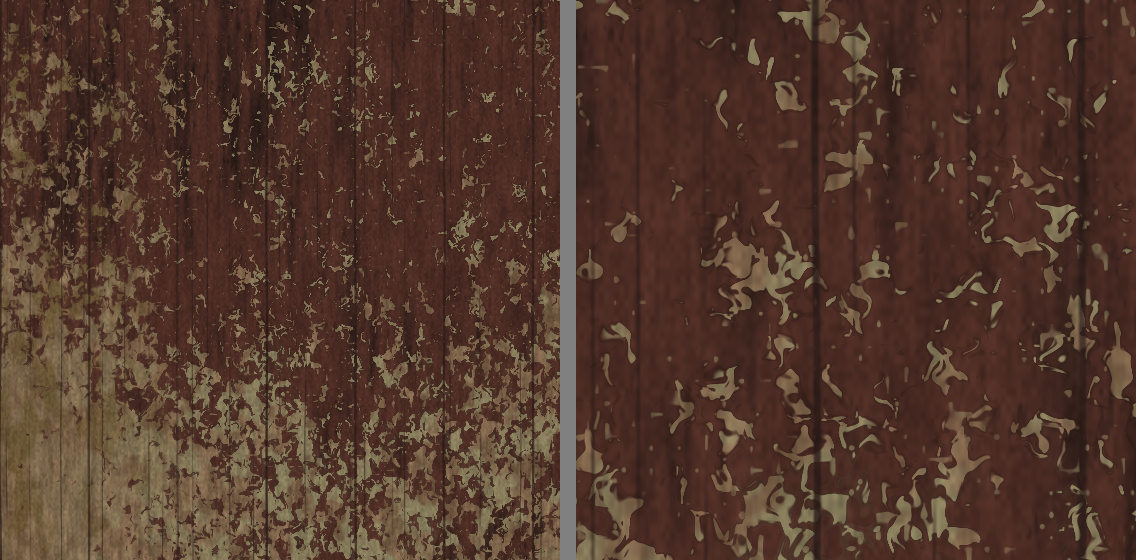
Left, the full canvas; right, a detail of the centre.
Give the GLSL for this texture, as a WebGL 2 fragment shader.

```glsl
#version 300 es
precision highp float;
// Red-brown paint flaking off weathered vertical boards, barest at the lower left.

#define BOARDS 6.3          // boards across the canvas
#define SEAM_WIDTH 0.0022   // half width of the gaps between boards
#define FLAKE_SCALE vec2(76.0, 58.0)
#define FLAKE_LIMIT 0.725   // noise level above which paint is lost
#define BOTTOM_WEAR 0.22
#define LEFT_WEAR 0.25
#define CLUMPING 0.38
#define STREAK_DARKNESS 0.85
#define GRAIN 0.17

uniform vec2 u_resolution;
out vec4 fragColor;

const vec3 PAINT = vec3(0.300, 0.172, 0.140);
const vec3 SOOT = vec3(0.135, 0.090, 0.080);
const vec3 WOOD = vec3(0.415, 0.325, 0.235);
const vec3 TAN = vec3(0.545, 0.440, 0.330);
const vec3 LICHEN = vec3(0.545, 0.525, 0.385);
const vec3 MOSS = vec3(0.365, 0.295, 0.150);

float hash(vec2 cell) {
    uvec2 q = uvec2(ivec2(cell)) * uvec2(1597334673u, 3812015801u);
    uint h = (q.x ^ q.y) * 1597334673u;
    h = (h ^ (h >> 15)) * 2246822519u;
    h ^= h >> 13;
    return float(h >> 8) / 16777216.0;
}

float noise(vec2 p) {
    vec2 cell = floor(p), f = fract(p);
    f = f * f * (3.0 - 2.0 * f);
    float low = mix(hash(cell), hash(cell + vec2(1, 0)), f.x);
    float high = mix(hash(cell + vec2(0, 1)), hash(cell + vec2(1, 1)), f.x);
    return mix(low, high, f.y);
}

// Three octaves, weighted to sum to one.
float fbm(vec2 p) {
    return 0.5 * noise(p) + 0.3 * noise(p * 2.07 + 17.3) + 0.2 * noise(p * 4.31 + 41.9);
}

// How far the paint has weathered at a place, before the flake pattern.
float wearAt(vec2 uv) {
    float bottom = 1.0 - smoothstep(0.0, 0.75, uv.y);
    float left = (1.0 - smoothstep(0.0, 0.38, uv.x)) * (1.0 - smoothstep(0.4, 0.76, uv.y));
    float wear = BOTTOM_WEAR * bottom + LEFT_WEAR * left;
    wear += 0.05 * smoothstep(0.78, 0.95, uv.x) + 0.05 * (1.0 - smoothstep(0.1, 0.5, uv.x));
    wear += CLUMPING * (fbm(uv * vec2(10.0, 7.0) + 5.0) - 0.5);
    wear += 0.14 * (noise(uv * vec2(42.0, 2.5) + 71.0) - 0.5);
    return wear;
}

// Darkness of the gaps between boards and of fainter cracks inside them.
float seams(vec2 uv) {
    float x = uv.x + 0.003 * (noise(vec2(uv.x * 9.0, uv.y * 5.0)) - 0.5);
    float board = floor(x * BOARDS + 0.5);
    float gap = abs(x * BOARDS - board) / BOARDS;
    float strength = 0.45 + 0.5 * hash(vec2(board, 7.0));
    float dark = strength * (1.0 - smoothstep(SEAM_WIDTH * 0.4, SEAM_WIDTH * 1.5, gap));
    float cracks = BOARDS * 4.0;
    float id = floor(x * cracks);
    float offset = abs(fract(x * cracks) - 0.2 - 0.6 * hash(vec2(id, 23.0))) / cracks;
    float broken = smoothstep(0.35, 0.7, noise(vec2(id * 3.7, uv.y * 7.0)));
    return max(dark, 0.6 * broken * (1.0 - smoothstep(0.0, SEAM_WIDTH, offset)));
}

vec3 paintColor(vec2 uv) {
    float mottle = fbm(uv * vec2(60.0, 16.0) + 30.0);
    vec3 color = PAINT * (0.86 + 0.28 * mottle);
    // Sooty vertical streaks gathered in broad patches.
    float streak = fbm(uv * vec2(48.0, 5.0) + 11.0);
    float patches = fbm(uv * vec2(6.0, 2.6) + 63.0);
    float soot = smoothstep(0.48, 0.82, 0.52 * streak + 0.52 * patches);
    float flecks = smoothstep(0.6, 0.8, fbm(uv * vec2(130.0, 45.0) + 90.0));
    soot += flecks * (0.15 + 0.55 * smoothstep(0.42, 0.65, patches));
    return mix(color, SOOT, STREAK_DARKNESS * clamp(soot, 0.0, 1.0));
}

vec3 bareColor(vec2 uv, float leftSide) {
    float fiber = fbm(uv * vec2(120.0, 14.0) + 52.0);
    float blotch = fbm(uv * vec2(38.0, 30.0) + 140.0);
    vec3 color = mix(WOOD, TAN, smoothstep(0.3, 0.72, 0.5 * fiber + 0.5 * blotch));
    float lichen = smoothstep(0.38, 0.6, fbm(uv * vec2(30.0, 24.0) + 210.0));
    color = mix(color, LICHEN, lichen * mix(0.8, 0.22, leftSide));
    float moss = smoothstep(0.48, 0.7, fbm(uv * vec2(24.0, 13.0) + 260.0));
    return mix(color, MOSS, 0.6 * moss * leftSide);
}

void main() {
    vec2 uv = gl_FragCoord.xy / u_resolution;
    float wear = wearAt(uv);
    float leftSide = 1.0 - smoothstep(0.05, 0.45, uv.x);

    // Flake outlines: warped noise cut at a level set by the wear.
    vec2 warp = vec2(noise(uv * 95.0 + 3.0), noise(uv * 95.0 + 57.0)) - 0.5;
    float level = fbm(uv * FLAKE_SCALE + 1.1 * warp) - FLAKE_LIMIT + wear;
    float softness = mix(0.022, 0.075, leftSide);
    float bare = smoothstep(-softness, softness, level);
    float speck = noise(uv * vec2(185.0, 150.0) + 320.0) + 0.5 * wear;
    bare = max(bare, 0.75 * smoothstep(0.9, 0.98, speck));

    // Thinned paint beside the flakes.
    float thinned = smoothstep(-0.17, 0.0, level) * smoothstep(0.04, 0.3, wear);
    vec3 wood = bareColor(uv, leftSide);
    vec3 paint = mix(paintColor(uv), wood, 0.32 * thinned);
    float rim = smoothstep(-0.1, -0.03, level) * (1.0 - bare);
    paint *= 1.0 - 0.16 * rim * (1.0 - leftSide);
    vec3 color = mix(paint, wood, 0.95 * bare);

    // Gaps, then fine grain over everything.
    color = mix(color, SOOT * 1.15, 0.85 * seams(uv));
    float grain = 0.6 * noise(uv * vec2(330.0, 210.0)) + 0.4 * noise(uv * vec2(240.0, 22.0));
    color *= 1.0 + GRAIN * 2.0 * (grain - 0.5);
    fragColor = vec4(color, 1.0);
}
```
